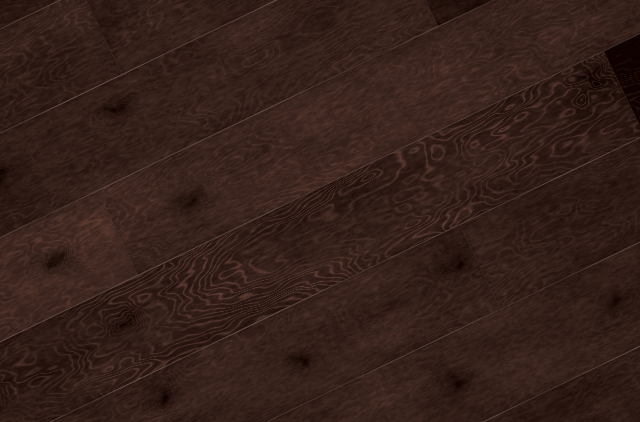
This texture is drawn by a Shadertoy shader. Its source:

```glsl
// Dark stained hardwood floor: diagonal planks with figured grain, knots and thin pale seams.

const float ANGLE = 0.449;          // direction of the planks
const float PLANK_WIDTH = 0.2226;   // in canvas heights
const float SEAM_OFFSET = 0.0498;   // shift of the seams from the centre
const float SEAM_HALF = 0.0013;
const float JOINT_HALF = 0.0010;
const float RING_COUNT = 14.0;      // growth rings per unit of grain field
const float KNOT_SPACING = 0.42;
const float KNOT_CHANCE = 0.65;
const float VIGNETTE = 0.22;

const vec3 DARK_STAIN = vec3(0.14, 0.07, 0.05);
const vec3 LIGHT_STAIN = vec3(0.32, 0.215, 0.185);
const vec3 RED_GLOW = vec3(0.04, 0.008, 0.0);
const vec3 SEAM_COLOR = vec3(0.43, 0.34, 0.31);

// Per row from the bottom: end joint position, tone before it, tone after it, grain strength.
const vec4 ROWS[8] = vec4[8](
    vec4( 1.000, 0.36,  0.30, 0.25),
    vec4( 0.640, 0.46,  0.36, 0.25),
    vec4( 0.284, 0.43,  0.37, 0.40),
    vec4( 0.770, 0.40, -0.35, 1.00),
    vec4(-0.454, 0.72,  0.56, 0.38),
    vec4( 0.442, 0.44,  0.15, 0.40),
    vec4(-0.282, 0.46,  0.42, 0.45),
    vec4( 0.900, 0.36,  0.30, 0.30));

float hash(vec2 p) {
    return fract(sin(dot(p, vec2(127.1, 311.7))) * 43758.5453);
}

float noise(vec2 p) {
    vec2 i = floor(p), f = fract(p);
    f = f * f * (3.0 - 2.0 * f);
    return mix(mix(hash(i), hash(i + vec2(1, 0)), f.x),
               mix(hash(i + vec2(0, 1)), hash(i + vec2(1, 1)), f.x), f.y);
}

float fbm(vec2 p) {
    float sum = 0.0, amp = 0.5;
    for (int i = 0; i < 4; i++) {
        sum += amp * noise(p);
        p = p * 2.03 + 17.3;
        amp *= 0.5;
    }
    return sum;
}

// Antialiased line of the given half width.
float line(float d, float halfWidth, float pixel) {
    return clamp((halfWidth - abs(d)) / pixel + 0.5, 0.0, 1.0);
}

// Soft halo (x) and dark core (y) of the knots scattered along a plank.
vec2 knots(vec2 q, float seed) {
    vec2 sum = vec2(0.0);
    float cell = floor(q.x / KNOT_SPACING);
    for (float i = -1.0; i <= 1.0; i++) {
        vec2 id = vec2(cell + i, seed);
        vec2 center = vec2((id.x + 0.2 + 0.6 * hash(id)) * KNOT_SPACING,
                           1.2 * hash(id + 3.7) - 0.6);
        float size = mix(0.6, 1.4, hash(id + 8.1));
        vec2 d = (q - center) / (vec2(0.04, 0.3) * size);
        d += 0.9 * (vec2(noise(q * vec2(30, 4)), noise(q * vec2(30, 4) + 9.0)) - 0.5);
        float r = dot(d, d);
        sum += step(hash(id + 5.3), KNOT_CHANCE) * vec2(exp(-r), exp(-9.0 * r));
    }
    return sum;
}

// Stain lightness of one plank; q.x runs along it, q.y spans -1 to 1 across it.
float woodTone(vec2 q, float seed, float figure) {
    vec2 shift = vec2(seed * 7.31, seed * 3.17);
    vec2 knot = knots(q, seed);

    // Arched growth rings, bent around the knots
    float flip = hash(shift) < 0.5 ? -1.0 : 1.0;
    float field = flip * q.x * 1.1 + 0.35 * q.y * q.y
                + 1.3 * fbm(q * vec2(3.0, 1.1) + shift)
                + 0.10 * noise(q * vec2(24.0, 5.0) + shift) + 0.45 * knot.x;
    float ring = pow(0.5 + 0.5 * cos(6.2832 * RING_COUNT * field), 4.0);
    float patches = smoothstep(0.25, 0.65, fbm(q * vec2(5.0, 1.3) + shift + 31.0));
    float tone = figure * (0.25 + 0.75 * patches) * (0.65 * ring - 0.18);

    // Cloudy stain, fibres and pores
    tone += 0.55 * (fbm(q * vec2(6.0, 1.6) + shift + 53.0) - 0.47);
    tone += 0.22 * (noise(q * vec2(45.0, 28.0) + shift) - 0.5);
    tone += 0.26 * (noise(q * vec2(130.0, 24.0) + shift) - 0.5);
    return tone - 0.38 * knot.x - 0.35 * knot.y;
}

void mainImage(out vec4 fragColor, in vec2 fragCoord) {
    float pixel = 1.0 / iResolution.y;
    vec2 p = (fragCoord - 0.5 * iResolution.xy) * pixel;
    float c = cos(ANGLE), s = sin(ANGLE);
    vec2 uv = vec2(c * p.x + s * p.y, c * p.y - s * p.x);

    // Plank lookup
    float across = (uv.y - SEAM_OFFSET) / PLANK_WIDTH;
    float row = floor(across);
    vec4 plank = ROWS[int(mod(row + 4.0, 8.0))];
    float side = step(plank.x, uv.x);
    float seed = row * 2.0 + side + 20.0;

    // Wood
    vec2 q = vec2(uv.x, 2.0 * (across - row) - 1.0);
    float tone = mix(plank.y, plank.z, side) + woodTone(q, seed, plank.w);
    tone -= VIGNETTE * dot(p, p);

    // Bevel shade and pale seams
    float seamDist = (across - floor(across + 0.5)) * PLANK_WIDTH;
    float jointDist = uv.x - plank.x;
    tone -= 0.22 * exp(-abs(seamDist) / 0.005) + 0.18 * exp(-abs(jointDist) / 0.004);
    tone = clamp(tone, -0.45, 1.25);
    vec3 color = mix(DARK_STAIN, LIGHT_STAIN, tone) + RED_GLOW * smoothstep(0.5, 1.1, tone);
    float wear = mix(0.35, 0.9, noise(vec2(uv.x * 7.0, floor(across + 0.5) * 5.0)));
    color = mix(color, SEAM_COLOR, wear * line(seamDist, SEAM_HALF, pixel));
    color = mix(color, SEAM_COLOR, 0.22 * line(jointDist, JOINT_HALF, pixel));

    fragColor = vec4(max(color, 0.0), 1.0);
}
```
